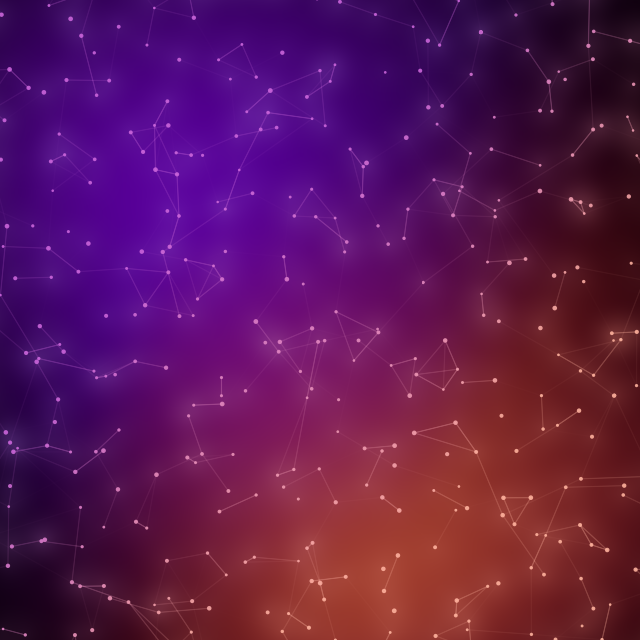
Write a three.js fragment shader that draws this background.

```glsl
// Glowing web of linked dots over a violet to ember diagonal gradient.
varying vec2 vUv;

const vec2 VIOLET_CENTRE = vec2(0.28, 0.68);
const vec2 ALONG = vec2(0.48, -0.877);
const vec2 ACROSS = vec2(0.877, 0.48);
const float CENTRE_GAP = 0.66;

vec2 hash2(vec2 p) {
  vec3 q = fract(p.xyx * vec3(0.1031, 0.1030, 0.0973));
  q += dot(q, q.yzx + 33.33);
  return fract((q.xx + q.yz) * q.zy);
}

// Gradient noise, roughly -0.7 to 0.7
float cornerSlope(vec2 cell, vec2 corner, vec2 f) {
  return dot(hash2(cell + corner + 71.0) * 2.0 - 1.0, f - corner);
}

float gradientNoise(vec2 p) {
  vec2 cell = floor(p);
  vec2 f = p - cell;
  vec2 u = f * f * f * (f * (f * 6.0 - 15.0) + 10.0);
  float low = mix(cornerSlope(cell, vec2(0.0), f), cornerSlope(cell, vec2(1.0, 0.0), f), u.x);
  float high = mix(cornerSlope(cell, vec2(0.0, 1.0), f), cornerSlope(cell, vec2(1.0), f), u.x);
  return mix(low, high, u.y);
}

float segmentDistance(vec2 p, vec2 a, vec2 b) {
  vec2 pa = p - a;
  vec2 ba = b - a;
  return length(pa - ba * clamp(dot(pa, ba) / max(dot(ba, ba), 1e-5), 0.0, 1.0));
}

vec2 rotate(vec2 p, float angle) {
  float c = cos(angle);
  float s = sin(angle);
  return vec2(c * p.x - s * p.y, s * p.x + c * p.y);
}

float falloff(float x, float width) {
  return exp(-x * x / (width * width));
}

// 0 in the violet region, 1 in the ember region
float warmth(vec2 uv) {
  float t = dot(uv - VIOLET_CENTRE, ALONG) / CENTRE_GAP;
  t += 0.35 * smoothstep(0.6, 1.0, uv.x);
  t -= 0.3 * (1.0 - smoothstep(0.0, 0.3, uv.x));
  return clamp(t, 0.0, 1.0);
}

vec3 backdrop(vec2 uv, float warm) {
  vec3 violet = vec3(0.35, 0.0, 0.61);
  vec3 magenta = vec3(0.46, 0.06, 0.41);
  vec3 ember = vec3(0.63, 0.24, 0.18);
  vec3 colour = mix(violet, magenta, smoothstep(0.0, 0.55, warm));
  colour = mix(colour, ember, smoothstep(0.4, 1.0, warm));

  // Light fades away from the line that joins both centres
  float across = dot(uv - VIOLET_CENTRE, ACROSS);
  float along = dot(uv - VIOLET_CENTRE, ALONG);
  float light = falloff(across, across < 0.0 ? 0.41 : 0.55);
  light *= falloff(min(along, 0.0), 0.46) * falloff(max(along - CENTRE_GAP, 0.0), 0.32);
  return colour * vec3(light, light * light, light);
}

// One scattered layer: x = dots, y = links, z = halos
vec3 network(vec2 uv, float cells, float seed) {
  vec2 p = rotate(uv, seed * 0.7) * cells + seed * 17.0 + 40.0;
  vec2 home = floor(p);
  vec2 nodes[9];
  vec3 layer = vec3(0.0);

  for (int i = 0; i < 9; i++) {
    float row = floor((float(i) + 0.5) / 3.0);
    vec2 cell = home + vec2(float(i) - row * 3.0, row) - 1.0;
    nodes[i] = cell + hash2(cell);
    vec2 random = hash2(cell + 153.0);
    float d = length(p - nodes[i]) / cells;
    float radius = mix(0.0019, 0.0037, random.x);
    layer.x = max(layer.x, 1.0 - smoothstep(radius - 0.001, radius + 0.001, d));
    float halo = max(1.0 - d / 0.062, 0.0);
    layer.z += halo * halo * (0.3 + 0.9 * random.y);
  }

  // Link close nodes; links fade out before one cell of length
  for (int i = 0; i < 8; i++) {
    for (int j = 1; j < 9; j++) {
      if (j <= i) continue;
      float span = length(nodes[i] - nodes[j]);
      if (span > 1.0) continue;
      float d = segmentDistance(p, nodes[i], nodes[j]) / cells;
      float strength = 1.0 - smoothstep(0.35, 1.0, span);
      layer.y += strength * (1.0 - smoothstep(0.0002, 0.0018, d));
    }
  }
  return layer;
}

void main() {
  float warm = warmth(vUv);
  vec3 colour = backdrop(vUv, warm);

  vec3 web = vec3(0.0);
  for (int k = 0; k < 4; k++) {
    float n = float(k);
    web += network(vUv, 6.0 + 2.0 * n, n + 1.0);
  }

  vec3 dotTint = mix(vec3(0.80, 0.40, 0.86), vec3(1.0, 0.70, 0.62), warm);
  vec3 hazeTint = mix(vec3(0.62, 0.44, 0.82), vec3(0.86, 0.52, 0.46), warm);
  float haze = web.z * (0.13 + 0.08 * gradientNoise(vUv * 7.0));
  colour = mix(colour, hazeTint, clamp(haze, 0.0, 0.4));
  colour = mix(colour, dotTint, min(web.y * 0.34, 0.6));
  colour = mix(colour, dotTint, min(web.x, 1.0) * 0.88);
  gl_FragColor = vec4(colour, 1.0);
}
```
